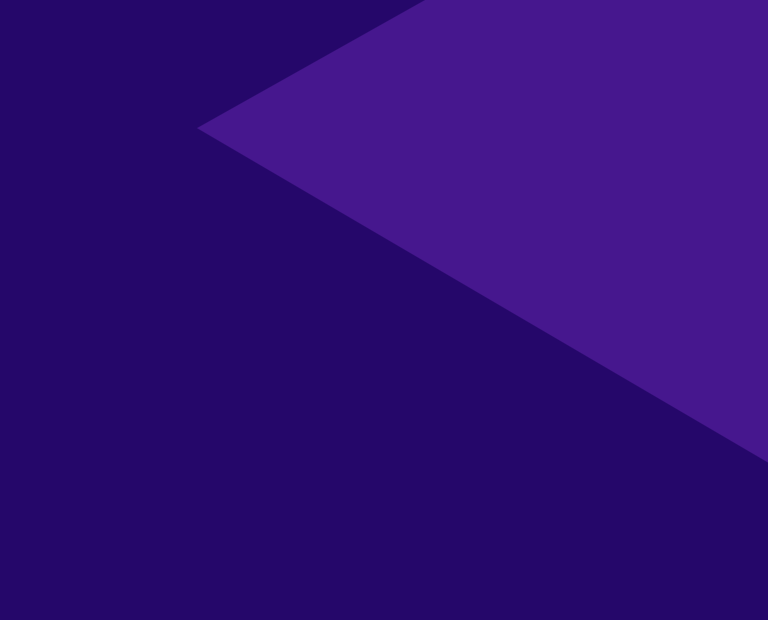
Give the GLSL for this background, as a Shadertoy shader.

```glsl
// Flat violet wedge entering from the right over a deep indigo field.
#define INDIGO vec3(0.146, 0.026, 0.416)
#define VIOLET vec3(0.274, 0.090, 0.556)
#define APEX vec2(0.2565, 0.7934)
#define TOP_EXIT vec2(0.5534, 1.0)
#define RIGHT_EXIT vec2(1.0, 0.254)

// Signed distance to the line from a to b, positive on its left side
float lineSide(vec2 p, vec2 a, vec2 b) {
    vec2 along = normalize(b - a);
    return dot(p - a, vec2(-along.y, along.x));
}

void mainImage(out vec4 fragColor, in vec2 fragCoord) {
    // Canvas space scaled so that the height is one
    vec2 canvas = vec2(iResolution.x / iResolution.y, 1.0);
    vec2 p = fragCoord / iResolution.y;
    float pixel = 1.0 / iResolution.y;

    // The wedge lies below the upper edge and above the lower edge
    vec2 apex = APEX * canvas;
    float upper = lineSide(p, TOP_EXIT * canvas, apex);
    float lower = lineSide(p, apex, RIGHT_EXIT * canvas);
    float inside = min(upper, lower);

    // Antialiased fill
    float coverage = smoothstep(-0.75 * pixel, 0.75 * pixel, inside);
    fragColor = vec4(mix(INDIGO, VIOLET, coverage), 1.0);
}
```
